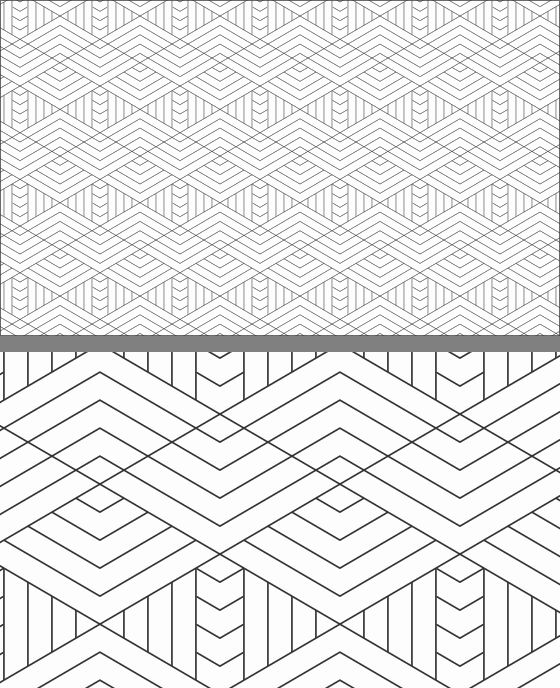
Top, the full canvas; bottom, a detail of the centre.
A WebGL 1 fragment shader for this pattern:

```glsl
precision highp float;
// Thin-line geometric lattice: rhombi in four alternating rows, filled in turn
// with rising chevrons, falling chevrons (two rows), and upright stripes around
// a central column of small V shapes. Lines are box-filtered distance fields.

uniform vec2 u_resolution;

// Lengths are fractions of the canvas width; y runs down from the top edge.
const float COLUMNS = 7.0;            // repeats across
const float ROW_PERIOD = 0.1667;      // height of one full repeat
const vec2 FIRST_APEX = vec2(0.1071, 0.0286);
const float BANDS = 5.0;              // bands inside each rhombus
const float LINE_WIDTH = 0.001;
const float FRAME_WIDTH = 0.0013;
const vec3 PAPER = vec3(0.992);
const vec3 INK = vec3(0.2);

// Share of a pixel covered by a line of the given width at distance d.
float lineCoverage(float d, float width, float pixel) {
  float overlap = min(d + 0.5 * width, 0.5 * pixel)
                - max(d - 0.5 * width, -0.5 * pixel);
  return clamp(overlap / pixel, 0.0, 1.0);
}

// Distance from t (0..1) to the nearest inner band boundary.
float bandDistance(float t) {
  float band = t * BANDS;
  float nearest = clamp(floor(band + 0.5), 1.0, BANDS - 1.0);
  return abs(band - nearest) / BANDS;
}

// Distance from t to the nearest whole number.
float edgeDistance(float t) {
  return abs(t - floor(t + 0.5));
}

void main() {
  float pixel = 1.0 / u_resolution.x;
  float height = u_resolution.y * pixel;
  vec2 pos = vec2(gl_FragCoord.x, u_resolution.y - gl_FragCoord.y) * pixel;

  // Skewed axes: each unit square is one rhombus
  vec2 halfSize = vec2(0.5 / COLUMNS, 0.25 * ROW_PERIOD);
  vec2 p = (pos - FIRST_APEX) / halfSize;
  vec2 skew = 0.5 * vec2(p.y + p.x, p.y - p.x);
  vec2 cell = floor(skew);
  vec2 local = skew - cell;
  float row = mod(cell.x + cell.y, 4.0);
  float skewToCanvas = 2.0 / length(1.0 / halfSize);

  // Rhombus filling, chosen by row
  float rising = bandDistance(min(local.x, local.y)) * skewToCanvas;
  float falling = bandDistance(max(local.x, local.y)) * skewToCanvas;
  float sideways = abs(local.x - local.y);
  float fill = falling;
  if (row < 0.5) {
    fill = rising;
  } else if (row > 2.5) {
    float stripes = bandDistance(sideways) * halfSize.x;
    fill = sideways < 1.0 / BANDS ? min(stripes, falling) : stripes;
  }

  // Filling, both families of rhombus edges, and the outer frame
  float clear = 1.0 - lineCoverage(fill, LINE_WIDTH, pixel);
  clear *= 1.0 - lineCoverage(edgeDistance(skew.x) * skewToCanvas, LINE_WIDTH, pixel);
  clear *= 1.0 - lineCoverage(edgeDistance(skew.y) * skewToCanvas, LINE_WIDTH, pixel);
  vec2 border = min(pos, vec2(1.0, height) - pos);
  float frame = abs(min(border.x, border.y) - 0.5 * FRAME_WIDTH);
  clear *= 1.0 - lineCoverage(frame, FRAME_WIDTH, pixel);

  gl_FragColor = vec4(mix(INK, PAPER, clear), 1.0);
}
```
